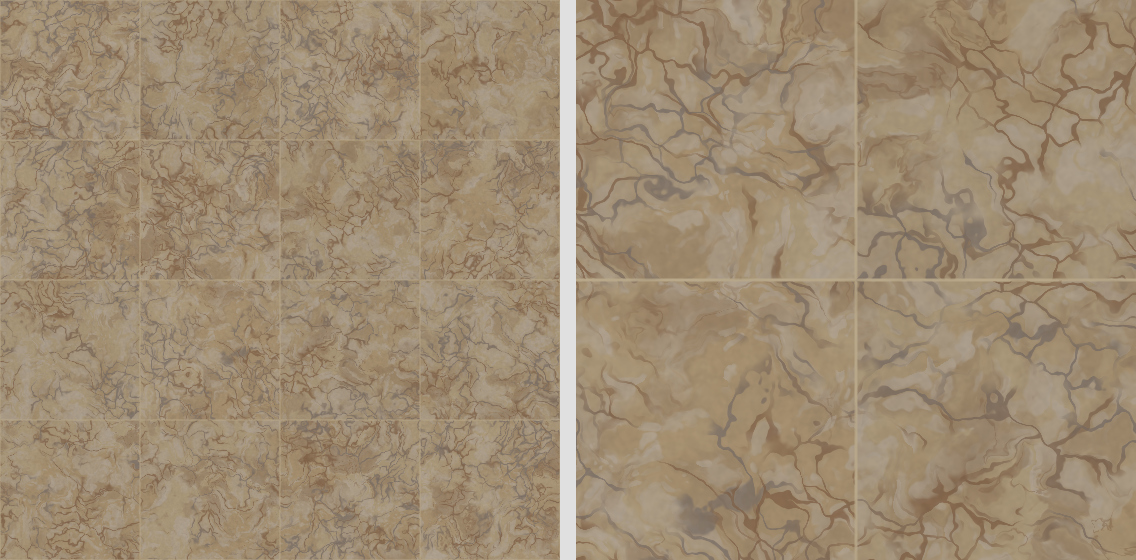
Left, the full canvas; right, a detail of the centre.
Write a Shadertoy shader that draws this texture.

```glsl
// Honed limestone floor: a square grid of tiles with thin pale joints.
// Every tile cuts its own turned piece of stone: warped noise for the clouds,
// scattered cells for the pebbles, cell borders and noise contours for the veins.

const float TILES = 4.0;          // tiles across and down
const float JOINT_HALF = 0.0035;  // half joint width, in tiles
const float VEIN_WIDTH = 0.0035;  // in tiles
const float WARP = 0.28;          // bending of the stone
const float GRAIN = 0.035;        // fine brightness speckle

const vec3 BEIGE = vec3(0.655, 0.585, 0.470);
const vec3 OCHRE = vec3(0.630, 0.545, 0.420);
const vec3 PALE  = vec3(0.670, 0.620, 0.555);
const vec3 TAN   = vec3(0.585, 0.500, 0.395);
const vec3 RUST  = vec3(0.480, 0.355, 0.255);
const vec3 GREY  = vec3(0.450, 0.410, 0.385);
const vec3 JOINT = vec3(0.725, 0.660, 0.540);

float hash(vec2 p) {
    vec3 q = fract(vec3(p.xyx) * 0.1031);
    q += dot(q, q.yzx + 33.33);
    return fract((q.x + q.y) * q.z);
}

vec2 hash2(vec2 p) {
    return vec2(hash(p), hash(p + 71.7));
}

float noise(vec2 p) {
    vec2 i = floor(p), f = fract(p);
    f = f * f * (3.0 - 2.0 * f);
    return mix(mix(hash(i), hash(i + vec2(1, 0)), f.x),
               mix(hash(i + vec2(0, 1)), hash(i + vec2(1, 1)), f.x), f.y);
}

float fbm(vec2 p) {
    float sum = 0.0, amp = 0.5;
    for (int i = 0; i < 5; i++) {
        sum += amp * noise(p);
        p = mat2(1.6, 1.2, -1.2, 1.6) * p + 17.3;
        amp *= 0.5;
    }
    return sum / 0.969;
}

// Scattered cells: x = distance to centre, y = gap to the border, z = cell id
vec3 cells(vec2 p) {
    vec2 base = floor(p);
    float near = 9.0, second = 9.0, id = 0.0;
    for (int y = -1; y <= 1; y++)
    for (int x = -1; x <= 1; x++) {
        vec2 c = base + vec2(x, y);
        float d = length(c + hash2(c) - p);
        if (d < near) { second = near; near = d; id = hash(c + 5.5); }
        else second = min(second, d);
    }
    return vec3(near, 0.5 * (second - near), id);
}

vec3 stone(vec2 p, float seed, float px) {
    vec2 bend = vec2(fbm(p * 5.0), fbm(p * 5.0 + 19.0)) - 0.5;
    vec2 ripple = vec2(noise(p * 32.0), noise(p * 32.0 + 43.0)) - 0.5;
    vec2 q = p + WARP * bend + 0.022 * ripple;

    // Soft clouds and mottling
    vec3 col = mix(OCHRE, BEIGE, smoothstep(0.36, 0.56, fbm(q * 3.0)));
    float mottle = fbm(q * 11.0 + 8.0);
    col = mix(col, TAN, 0.6 * smoothstep(0.53, 0.70, mottle));
    col = mix(col, PALE, 0.6 * smoothstep(0.52, 0.68, fbm(q * 13.0 + 61.0)));

    // Pale pebbles in three sizes, gathered in drifts
    for (int i = 0; i < 3; i++) {
        float scale = 9.0 * exp2(float(i));
        vec3 c = cells(q * scale + float(i) * 13.0);
        float radius = 0.5 * fract(c.z * 7.0) * step(0.5, c.z);
        float drift = smoothstep(0.40, 0.58, fbm(p * 3.0 + float(i) * 9.0));
        float soft = 0.04 + px * scale;
        float pebble = 1.0 - smoothstep(radius - soft, radius + soft, c.x);
        col = mix(col, PALE, 0.75 * pebble * drift * step(0.1, radius));
    }

    // Brown patches and the curling contours around them
    float patches = smoothstep(0.50, 0.66, fbm(p * 2.6 + 31.0) + 0.10 * (seed - 0.5));
    col = mix(col, mix(TAN, RUST, 0.2), 0.6 * patches * smoothstep(0.46, 0.56, mottle));
    float curl = 1.0 - smoothstep(0.0, 0.03, abs(fbm(q * 9.0 + 3.0) - 0.5));
    col = mix(col, RUST, 0.42 * curl * patches);

    // Broken veins, from long cracks to a fine net
    for (int i = 0; i < 3; i++) {
        float k = float(i), scale = 3.2 * exp2(k);
        float gap = cells(q * vec2(scale, 0.65 * scale) + k * 23.0).y / scale;
        float broken = smoothstep(0.44, 0.60, fbm(p * 4.5 + k * 11.0) + 0.08 * (seed - 0.5));
        float width = VEIN_WIDTH * (0.6 + 0.8 * noise(p * 14.0 + k));
        float vein = 1.0 - smoothstep(width - 0.5 * px, width + 0.5 * px, gap);
        vec3 tint = mix(RUST, GREY, smoothstep(0.35, 0.65, noise(p * 3.0 + k * 7.0)));
        col = mix(col, TAN, 0.4 * broken * exp(-gap * 70.0));
        col = mix(col, tint, 0.68 * broken * vein);
    }
    return col * (1.0 + GRAIN * (noise(p * 110.0) + noise(p * 61.0) - 1.0));
}

void mainImage(out vec4 fragColor, in vec2 fragCoord) {
    vec2 grid = fragCoord / iResolution.xy * TILES;
    float px = TILES / iResolution.y;
    vec2 tile = floor(grid);
    float seed = hash(tile + 3.1);

    // Each tile is turned and taken from another place in the stone
    float a = 6.2832 * hash(tile + 12.7);
    vec2 p = mat2(cos(a), sin(a), -sin(a), cos(a)) * (fract(grid) - 0.5);
    vec3 col = stone(p + 40.0 * hash2(tile + 8.0) + 5.0, seed, px);
    col *= 0.985 + 0.03 * seed;

    // Pale joints, slightly worn
    vec2 d = abs(fract(grid + 0.5) - 0.5);
    float joint = clamp((JOINT_HALF - min(d.x, d.y)) / px + 0.5, 0.0, 1.0);
    col = mix(col, JOINT, joint * (0.65 + 0.35 * noise(grid * 18.0)));
    fragColor = vec4(col, 1.0);
}
```
